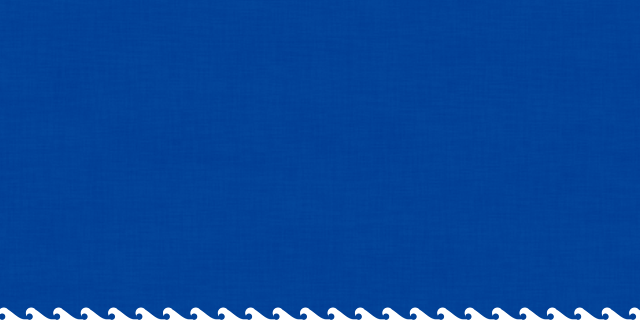
This background is drawn by a WebGL 2 fragment shader. Its source:

```glsl
#version 300 es
precision highp float;
// Blue woven linen with a border of curling white waves along the bottom.

uniform vec2 u_resolution;
out vec4 outColor;

const vec3 DEEP_BLUE = vec3(0.006, 0.245, 0.585);
const vec3 LIGHT_BLUE = vec3(0.012, 0.273, 0.605);
const vec3 FOAM = vec3(1.0);

const float WAVE_PERIOD = 0.0857; // in canvas heights
const float WAVE_START = 0.0794;  // left edge of one crest

float hash(vec2 p) {
    return fract(sin(dot(p, vec2(127.1, 311.7))) * 43758.5453);
}

float valueNoise(vec2 p) {
    vec2 cell = floor(p);
    vec2 f = fract(p);
    f = f * f * (3.0 - 2.0 * f);
    float low = mix(hash(cell), hash(cell + vec2(1.0, 0.0)), f.x);
    float high = mix(hash(cell + vec2(0.0, 1.0)), hash(cell + 1.0), f.x);
    return mix(low, high, f.y);
}

float circle(vec2 p, vec2 center, float radius) {
    return length(p - center) - radius;
}

// Crossed threads over soft, uneven dye; centred on zero.
float linen(vec2 p) {
    float weft = valueNoise(p * vec2(22.0, 190.0)) - 0.5;
    float warp = valueNoise(p * vec2(190.0, 22.0) + 37.0) - 0.5;
    float grain = valueNoise(p * 230.0 + 71.0) - 0.5;
    float dye = valueNoise(p * vec2(5.0, 12.0) + 13.0) - 0.5;
    return 0.65 * weft + 0.5 * warp + 0.5 * grain + 0.35 * dye;
}

// Signed distance to one wave, in periods; x runs from 0 to 1.
float wave(vec2 p) {
    float slope = mix(0.455, 0.025, smoothstep(0.15, 0.97, p.x));
    float surface = p.x < 0.212 ? 0.025 : slope;
    float body = (p.y - surface) * 0.8;
    float head = circle(p, vec2(0.212, 0.258), 0.197);
    float hollow = circle(p, vec2(0.152, 0.122), 0.115);
    return max(min(body, head), -hollow);
}

void main() {
    vec2 p = gl_FragCoord.xy / u_resolution.y;
    float pixel = 1.0 / u_resolution.y;

    // Fabric
    vec3 color = mix(DEEP_BLUE, LIGHT_BLUE, 0.47 + linen(p));

    // Wave border
    vec2 local = vec2(fract((p.x - WAVE_START) / WAVE_PERIOD), p.y / WAVE_PERIOD);
    float edge = wave(local) * WAVE_PERIOD;
    float foam = 1.0 - smoothstep(-0.6 * pixel, 0.6 * pixel, edge);
    color = mix(color, FOAM, foam);

    outColor = vec4(color, 1.0);
}
```
